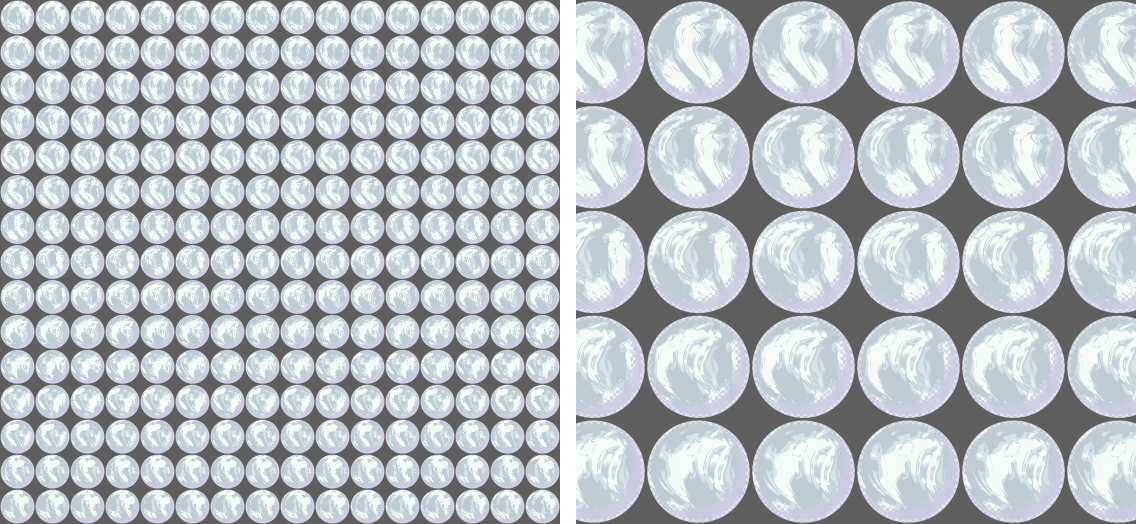
Left: the whole. Right: its middle third, enlarged.
This pattern is drawn by a WebGL 1 fragment shader. Its source:

```glsl
precision highp float;
// A sheet of pale marbled balls on grey, 16 across and 15 down.
// Each ball is a sphere turned one step further in reading order; its streaks
// are stretched, warped 3D noise cut into flat tones, with a dithered shadow.
uniform vec2 u_resolution;

#define GRID vec2(16.0, 15.0)
#define RADIUS 0.49
#define TILT 0.25
#define CURL 0.9
#define STREAK_FREQ vec3(3.6, 1.5, 3.6)
#define DITHER_CELLS 32.0
#define GAP_COLOR vec3(0.37, 0.37, 0.37)
#define WHITE_COLOR vec3(0.96, 0.985, 0.97)
#define PALE_COLOR vec3(0.84, 0.89, 0.91)
#define STREAK_COLOR vec3(0.75, 0.80, 0.83)
#define SHADE_COLOR vec3(0.80, 0.80, 0.88)

const float TAU = 6.2831853;

float hash(vec3 p) {
  p = fract(p * 0.1031);
  p += dot(p, p.zyx + 31.32);
  return fract((p.x + p.y) * p.z);
}

float noise(vec3 p) {
  vec3 i = floor(p), f = fract(p);
  f = f * f * (3.0 - 2.0 * f);
  vec2 e = vec2(0.0, 1.0);
  vec4 nearFar = mix(
    vec4(hash(i), hash(i + e.xyx), hash(i + e.xxy), hash(i + e.xyy)),
    vec4(hash(i + e.yxx), hash(i + e.yyx), hash(i + e.yxy), hash(i + e.yyy)), f.x);
  vec2 layers = mix(nearFar.xz, nearFar.yw, f.y);
  return mix(layers.x, layers.y, f.z);
}

float fbm(vec3 p) {
  float sum = 0.0, amp = 0.57;
  for (int i = 0; i < 3; i++) {
    sum += amp * noise(p);
    p = p * 2.03 + 7.3;
    amp *= 0.5;
  }
  return sum;
}

vec2 rotate(vec2 v, float a) {
  float c = cos(a), s = sin(a);
  return vec2(c * v.x - s * v.y, s * v.x + c * v.y);
}

// Flat marble tones at a point of the unit sphere turned by spin.
vec3 marble(vec3 n, float spin, float rim) {
  n.xy = rotate(n.xy, TILT);
  float bend = n.y - 0.25;
  n.xz = rotate(n.xz, spin + CURL * bend * bend);
  vec3 q = n * STREAK_FREQ + 20.0;
  q += 0.9 * (vec3(noise(n * 2.5 + 40.0), noise(n * 2.5 + 60.0), noise(n * 2.5 + 80.0)) - 0.5);

  float body = fbm(q) + 0.12 * rim;
  float vein = abs(fbm(q * vec3(1.3, 0.8, 1.3) + 30.0) - 0.5);
  vec3 color = mix(WHITE_COLOR, PALE_COLOR, smoothstep(0.49, 0.53, body));
  color = mix(color, STREAK_COLOR, smoothstep(0.58, 0.61, body));
  float veinMask = (1.0 - smoothstep(0.012, 0.035, vein)) * smoothstep(0.36, 0.46, body);
  return mix(color, STREAK_COLOR, 0.8 * veinMask);
}

void main() {
  // Cell, frame number in reading order, and position inside the ball
  vec2 uv = gl_FragCoord.xy / u_resolution * GRID;
  vec2 cell = mod(floor(uv), GRID);
  vec2 p = (fract(uv) - 0.5) / RADIUS;
  float r = length(p);
  float px = GRID.y / (u_resolution.y * RADIUS);
  float frame = cell.x + GRID.x * (GRID.y - 1.0 - cell.y);
  float spin = TAU * frame / (GRID.x * GRID.y);

  // Marbled surface
  vec3 n = vec3(p, sqrt(max(1.0 - r * r, 0.0)));
  vec3 color = marble(n, spin, smoothstep(0.65, 1.0, r));

  // Dithered crescent of shadow at the lower right
  vec2 texel = floor(fract(uv) * DITHER_CELLS);
  float checker = mod(texel.x + texel.y, 2.0);
  float away = length(p - vec2(-0.16, 0.18));
  float shadow = smoothstep(0.88, 0.98, away + 0.08 * (checker - 0.5));
  color = mix(color, SHADE_COLOR, 0.9 * shadow);

  // Bright speckled rim
  float edge = smoothstep(0.91, 0.96, r);
  color = mix(color, mix(SHADE_COLOR, WHITE_COLOR, checker), 0.55 * edge);

  float coverage = 1.0 - smoothstep(1.0 - px, 1.0 + 0.5 * px, r);
  gl_FragColor = vec4(mix(GAP_COLOR, color, coverage), 1.0);
}
```
